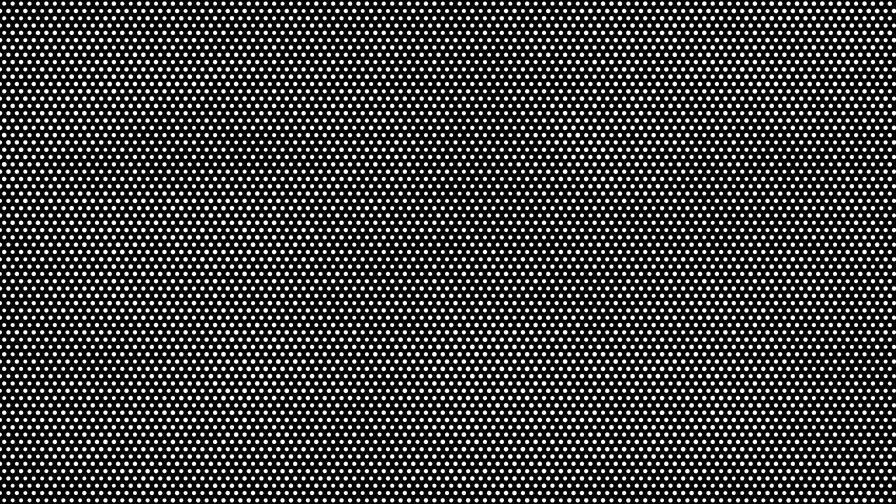
A Shadertoy shader for this pattern:

```glsl
// Fine staggered grid of small white dots on black, with slight uneven wear.

const float ROWS = 69.0;         // dot rows over the canvas height
const float DOT_RADIUS = 0.25;   // relative to the dot spacing
const float SIZE_SPREAD = 0.07;  // relative radius change between dots
const float BROAD_SPREAD = 0.06; // relative radius change across the canvas
const vec3 GROUND = vec3(0.012, 0.012, 0.014);
const vec3 DOT = vec3(0.985, 0.985, 0.99);

float hash(vec2 p) {
    return fract(sin(dot(p, vec2(127.1, 311.7))) * 43758.5453);
}

// Smooth value noise from 0 to 1.
float noise(vec2 p) {
    vec2 i = floor(p);
    vec2 f = fract(p);
    f = f * f * (3.0 - 2.0 * f);
    float low = mix(hash(i), hash(i + vec2(1.0, 0.0)), f.x);
    float high = mix(hash(i + vec2(0.0, 1.0)), hash(i + 1.0), f.x);
    return mix(low, high, f.y);
}

// Column and row of the staggered cell that holds p.
vec2 cellIndex(vec2 p, float rowPitch) {
    float row = floor(p.y / rowPitch);
    return vec2(floor(p.x + 0.5 * mod(row, 2.0)), row);
}

// Centre of the dot in a staggered cell.
vec2 cellCentre(vec2 cell, float rowPitch) {
    return vec2(cell.x + 0.5 - 0.5 * mod(cell.y, 2.0),
                (cell.y + 0.5) * rowPitch);
}

// Dot radius with small local and broad variation.
float wornRadius(vec2 cell, vec2 centre, float radius) {
    float local = 2.0 * hash(cell) - 1.0;
    float broad = 2.0 * noise(centre * vec2(0.07, 0.12)) - 1.0;
    return radius * (1.0 + SIZE_SPREAD * local + BROAD_SPREAD * broad);
}

// Signed distance to a circle.
float circle(vec2 p, float radius) {
    return length(p) - radius;
}

// Coverage of a shape, softened over a little more than one pixel.
float coverage(float dist, float pixel) {
    return clamp(0.5 - dist / (1.1 * pixel), 0.0, 1.0);
}

void mainImage(out vec4 fragColor, in vec2 fragCoord) {
    // Equilateral lattice: row pitch is sqrt(3)/2 of the dot spacing.
    float rowPitch = 0.5 * sqrt(3.0);
    float scale = ROWS * rowPitch;
    vec2 p = fragCoord / iResolution.y * scale;
    float pixel = scale / iResolution.y;

    vec2 cell = cellIndex(p, rowPitch);
    vec2 centre = cellCentre(cell, rowPitch);
    float radius = wornRadius(cell, centre, DOT_RADIUS);

    float dist = circle(p - centre, radius);
    vec3 color = mix(GROUND, DOT, coverage(dist, pixel));
    fragColor = vec4(color, 1.0);
}
```
